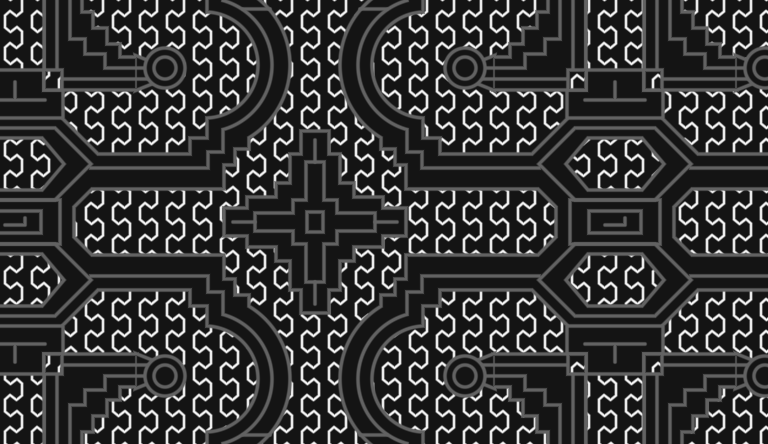
Reproduce this pattern procedurally as a WebGL 1 fragment shader.

```glsl
precision highp float;
// Mirrored geometric ornament: stepped cross, arched bands, hexagon medallions
// and ringed keys, drawn as grey-rimmed dark panels over white jogged zigzags.
// The plane is folded into one quarter of the repeat; panels are distance fields.
uniform vec2 u_resolution;

const float HEIGHT = 444.0;             // design units down the canvas
const float HALF_REPEAT = 300.0;        // cross centre to medallion centre
const vec2 CROSS_CENTRE = vec2(315.0, 222.0);
const float GREY_HALF = 1.75;
const float WHITE_HALF = 1.25;
const float SOFTNESS = 1.05;            // edge blur in design units
const vec3 DARK = vec3(0.08);
const vec3 GREY = vec3(0.385);
const vec3 WHITE = vec3(0.97);

float coverage(float d) {
  float blur = max(SOFTNESS, 0.6 * HEIGHT / u_resolution.y);
  return 1.0 - smoothstep(-blur, blur, d);
}

float box(vec2 p, vec2 halfSize) {
  vec2 e = abs(p) - halfSize;
  return max(e.x, e.y);
}

float segment(vec2 p, vec2 a, vec2 b) {
  vec2 ab = b - a;
  return length(p - a - ab * clamp(dot(p - a, ab) / dot(ab, ab), 0.0, 1.0));
}

// Quadrant above and to the right of a corner
float corner(vec2 p, float x, float y) { return max(x - p.x, y - p.y); }

// Quadrant below and to the left of a corner
float stair(vec2 p, float x, float y) { return max(p.x - x, p.y - y); }

float lobe(vec2 p, float radius) { return length(p - vec2(110.0, 157.0)) - radius; }

vec3 stroke(vec3 col, float d) { return mix(col, GREY, coverage(abs(d) - GREY_HALF)); }

vec3 panel(vec3 col, vec3 fill, float d) {
  return stroke(mix(col, fill, coverage(d)), d);
}

// One rise of the zigzag, from lower left to upper right with a hooked jog
float rise(vec2 p) {
  float d = segment(p, vec2(-8.5, -10.5), vec2(-8.5, -3.5));
  d = min(d, segment(p, vec2(-8.5, -3.5), vec2(-3.5, 1.0)));
  d = min(d, segment(p, vec2(-3.5, 1.0), vec2(3.0, -4.0)));
  d = min(d, segment(p, vec2(3.0, -4.0), vec2(8.5, 0.5)));
  return min(d, segment(p, vec2(8.5, 0.5), vec2(8.5, 5.5)));
}

// Rises alternate with their mirror images up each column
vec3 zigzags(vec3 paper, vec2 p) {
  vec2 cell = vec2(27.0, 32.0);
  vec2 c = (fract(p / cell) - 0.5) * cell;
  vec2 flipped = vec2(-c.x, c.y - 16.0 * sign(c.y));
  float d = min(rise(c), rise(flipped));
  return mix(paper, WHITE, coverage(d - WHITE_HALF));
}

// Arched, stepped bands that join the medallion; m is measured from its centre
vec3 bands(vec3 col, vec2 q, vec2 m) {
  float outer = min(lobe(q, 85.0), min(corner(q, 91.0, 33.0),
    min(corner(q, 80.0, 57.0), corner(q, 66.0, 73.0))));
  float channelEnd = max((m.x - m.y - 44.0) * 0.707, m.x - 90.0);
  outer = min(outer, min(m.x - 59.0, channelEnd));
  float middle = min(lobe(q, 67.0), min(corner(q, 107.0, 54.0), corner(q, 92.0, 70.0)));
  float inner = min(lobe(q, 53.0), min(corner(q, 108.0, 84.0), corner(q, 125.0, 68.0)));
  inner = max(inner, max(48.0 - m.x, (151.0 - m.x - m.y) * 0.707));
  col = panel(col, DARK, max(outer, -inner));
  col = stroke(col, max(abs(middle), 76.0 - m.x));
  return stroke(col, segment(q, vec2(45.0, 213.0), vec2(72.0, 213.0)));
}

vec3 key(vec3 col, vec2 m) {
  float body = min(m.x - 67.0, min(stair(m, 78.0, 210.0), stair(m, 92.0, 194.0)));
  body = min(body, min(stair(m, 105.0, 178.0), stair(m, 122.0, 165.0)));
  body = max(body, corner(m, 29.0, 132.0));
  vec2 ring = vec2(150.0, 154.0);
  float neck = (abs(m.y - 149.0) + (m.x - 122.0) * 0.4 - 17.0) * 0.93;
  body = min(body, max(neck, max(120.0 - m.x, m.x - ring.x)));
  col = panel(col, DARK, body);
  float rib = min(min(m.x - 55.0, stair(m, 70.0, 183.0)),
    min(stair(m, 90.0, 168.0), stair(m, 170.0, 154.0)));
  float core = min(m.x - 42.0, stair(m, 170.0, 143.0));
  col = stroke(col, max(min(abs(rib), abs(core)), body));
  col = panel(col, DARK, length(m - ring) - 20.0);
  return stroke(col, length(m - ring) - 11.0);
}

vec3 medallion(vec3 col, vec3 ground, vec2 m, vec2 turn) {
  vec2 h = abs(m - vec2(0.0, 58.0));
  col = stroke(col, max(h.y - 36.0, (h.x + h.y - 76.0) * 0.707));
  col = panel(col, ground, max(h.y - 26.0, dot(h, vec2(0.765, 0.647)) - 37.5));
  col = stroke(col, box(m, vec2(45.0, 22.0)));
  col = stroke(col, box(m, vec2(26.0, 11.0)));
  float hook = min(segment(turn, vec2(-10.0, -3.0), vec2(10.0, -3.0)),
    segment(turn, vec2(10.0, -3.0), vec2(10.0, 4.0)));
  col = stroke(col, hook);
  float tee = min(segment(m, vec2(0.0, 122.0), vec2(30.0, 122.0)),
    segment(m, vec2(0.0, 122.0), vec2(0.0, 140.0)));
  col = stroke(col, min(tee, segment(m, vec2(0.0, 104.0), vec2(47.0, 104.0))));
  col = panel(col, ground, max(m.x - 29.0, 152.0 - m.y));
  return panel(col, ground, box(m - vec2(38.0, 142.0), vec2(9.0, 10.0)));
}

vec3 steppedCross(vec3 col, vec2 q) {
  vec2 s = vec2(max(q.x, q.y), min(q.x, q.y));
  float outer = min(stair(s, 91.0, 14.0), min(stair(s, 68.0, 25.0), stair(s, 39.0, 39.0)));
  col = panel(col, DARK, outer);
  col = stroke(col, min(stair(s, 60.0, 9.0), stair(s, 22.0, 22.0)));
  col = stroke(col, segment(s, vec2(60.0, 0.0), vec2(82.0, 0.0)));
  return stroke(col, box(q, vec2(8.0, 10.0)));
}

void main() {
  vec2 p = gl_FragCoord.xy / u_resolution.y * HEIGHT;
  vec2 offset = p - CROSS_CENTRE;
  float across = mod(offset.x + HALF_REPEAT, 2.0 * HALF_REPEAT) - HALF_REPEAT;
  vec2 q = abs(vec2(across, offset.y));
  vec2 m = vec2(HALF_REPEAT - q.x, q.y);
  vec2 turn = vec2(mod(offset.x, 2.0 * HALF_REPEAT) - HALF_REPEAT, offset.y);
  vec3 ground = zigzags(DARK, p);
  vec3 col = key(bands(ground, q, m), m);
  col = medallion(col, ground, m, turn);
  gl_FragColor = vec4(steppedCross(col, q), 1.0);
}
```
